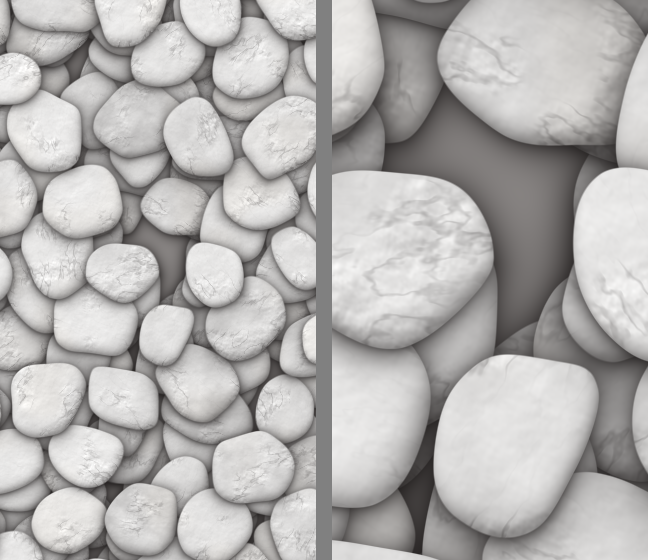
Left: the whole. Right: its middle third, enlarged.
This texture is drawn by a WebGL 2 fragment shader. Its source:

```glsl
#version 300 es
precision highp float;

uniform vec2 u_resolution;
out vec4 fragColor;

const int LAYERS = 4;
const vec2 CELL = vec2(0.25, 0.205);
const vec3 LIGHT = vec3(-0.183, 0.457, 0.868);
const vec3 GAP_TONE = vec3(0.135, 0.122, 0.12);
const float REACH = 0.25;

float hash(vec2 p) {
    vec3 a = fract(vec3(p.xyx) * 0.1031);
    a += dot(a, a.yzx + 33.33);
    return fract((a.x + a.y) * a.z);
}

float noise(vec2 p) {
    vec2 i = floor(p), f = fract(p);
    f = f * f * (3.0 - 2.0 * f);
    return mix(mix(hash(i), hash(i + vec2(1, 0)), f.x),
               mix(hash(i + vec2(0, 1)), hash(i + vec2(1, 1)), f.x), f.y);
}

float fbm(vec2 p) {
    float sum = 0.0, amp = 0.5;
    for (int i = 0; i < 4; i++) {
        sum += amp * noise(p);
        p = mat2(1.6, 1.2, -1.2, 1.6) * p + 7.1;
        amp *= 0.5;
    }
    return sum;
}

mat2 rotation(float a) {
    return mat2(cos(a), sin(a), -sin(a), cos(a));
}

float smoothMax(float a, float b, float k) {
    float h = max(k - abs(a - b), 0.0) / k;
    return max(a, b) + h * h * k * 0.25;
}

// Rounded outline with a few worn flat sides: 0 at the centre, 1 on the rim
float pebble(vec2 q, vec2 axes, float seed) {
    vec2 w = q * 11.0 + seed;
    q += 0.018 * (vec2(noise(w), noise(w + 41.0)) - 0.5);
    vec2 e = q / axes;
    vec2 s = pow(abs(e), vec2(2.15));
    float f = pow(s.x + s.y, 1.0 / 2.15);
    for (int k = 0; k < 3; k++) {
        float a = 6.2832 * hash(vec2(seed, float(k) + 3.0));
        f = smoothMax(f, dot(e, vec2(cos(a), sin(a))) / 0.92, 0.22);
    }
    return f;
}

// Lit stone surface: dome shading, fine relief, chipped patches and veins
vec3 stoneColor(vec2 p, vec2 q, vec2 slopeDir, float f, float seed) {
    float s = 0.95 * pow(clamp(f, 0.0, 1.0), 2.8);
    vec3 normal = vec3(slopeDir * s, sqrt(1.0 - s * s));
    float lum = mix(0.5, 0.915, smoothstep(-0.12, 0.84, dot(normal, LIGHT)));

    vec2 t = p + seed;
    float worn = smoothstep(0.5, 0.8, noise(t * 15.0));
    float relief = fbm(t * 34.0) - fbm((t + vec2(-0.002, 0.005)) * 34.0);
    lum += relief * (0.16 + 0.45 * worn);

    vec2 v = q * vec2(16.0, 34.0) + seed;
    float vein = 1.0 - smoothstep(0.0, 0.06, abs(fbm(v) - 0.47));
    lum -= vein * (0.015 + 0.12 * worn);

    float greyness = pow(hash(vec2(seed, 17.0)), 2.0);
    float mottle = fbm(t * 18.0 + 5.0) - 0.47;
    lum *= 1.0 - 0.13 * greyness + mottle * (0.06 + 0.22 * greyness);

    float warm = smoothstep(0.5, 0.9, noise(t * 7.0 + 20.0));
    return lum * mix(vec3(1.0, 0.998, 0.994), vec3(1.0, 0.985, 0.96), 0.5 * warm);
}

// Paints one stone and its contact shadow over what lies below
vec3 addStone(vec3 below, vec2 p, vec2 id, float ambient, float px) {
    float seed = 100.0 * hash(id);
    float longAxis = mix(0.108, 0.15, hash(id + 11.0));
    vec2 axes = longAxis * vec2(1.0, mix(0.7, 0.96, hash(id + 23.0)));
    mat2 turn = rotation(6.2832 * hash(id + 31.0));

    float f = pebble(turn * p, axes, seed);
    float d = (f - 1.0) * axes.y;
    float r = length(p);
    float under = -p.y / max(r, 0.001);
    float shadow = (0.55 + 0.17 * under) * exp(-max(d, 0.0) / 0.0145);
    vec3 color = below * (1.0 - shadow * (1.0 - smoothstep(0.19, REACH, r)));
    if (d > px) return color;

    vec2 e = vec2(0.003, 0.0);
    vec2 grad = vec2(pebble(turn * (p + e.xy), axes, seed),
                     pebble(turn * (p + e.yx), axes, seed)) - f;
    vec2 slopeDir = grad / max(length(grad), 0.0001);
    vec3 stone = ambient * stoneColor(p, turn * p, slopeDir, f, seed);
    return mix(color, stone, 1.0 - smoothstep(-px, px, d));
}

void main() {
    vec2 uv = gl_FragCoord.xy / u_resolution.x;
    float px = 0.9 / u_resolution.x;
    vec3 color = vec3(0.5, 0.49, 0.485);

    // Staggered rows of scattered stones, deepest layer first
    for (int layer = 0; layer < LAYERS; layer++) {
        float level = float(layer);
        float ambient = mix(0.88, 1.0, level / float(LAYERS - 1));
        vec2 p = uv + level * vec2(0.11, 0.137) + 1.0;
        for (int j = -1; j <= 1; j++) {
            float row = floor(p.y / CELL.y) + float(j);
            float stagger = 0.5 * mod(row, 2.0);
            float column = floor(p.x / CELL.x - stagger);
            for (int i = -1; i <= 1; i++) {
                vec2 cell = vec2(column + float(i), row);
                vec2 id = cell + level * vec2(37.0, 91.0) + 5.0;
                vec2 jitter = 0.4 * (vec2(hash(id + 47.0), hash(id + 59.0)) - 0.5);
                vec2 center = (cell + vec2(stagger, 0.0) + 0.5 + jitter) * CELL;
                bool missing = hash(id + 71.0) < 0.08;
                if (missing || distance(p, center) > REACH) continue;
                color = addStone(color, p - center, id, ambient, px);
            }
        }
    }
    color = mix(GAP_TONE, vec3(1.0), color);
    fragColor = vec4(clamp(color, 0.0, 1.0), 1.0);
}
```
